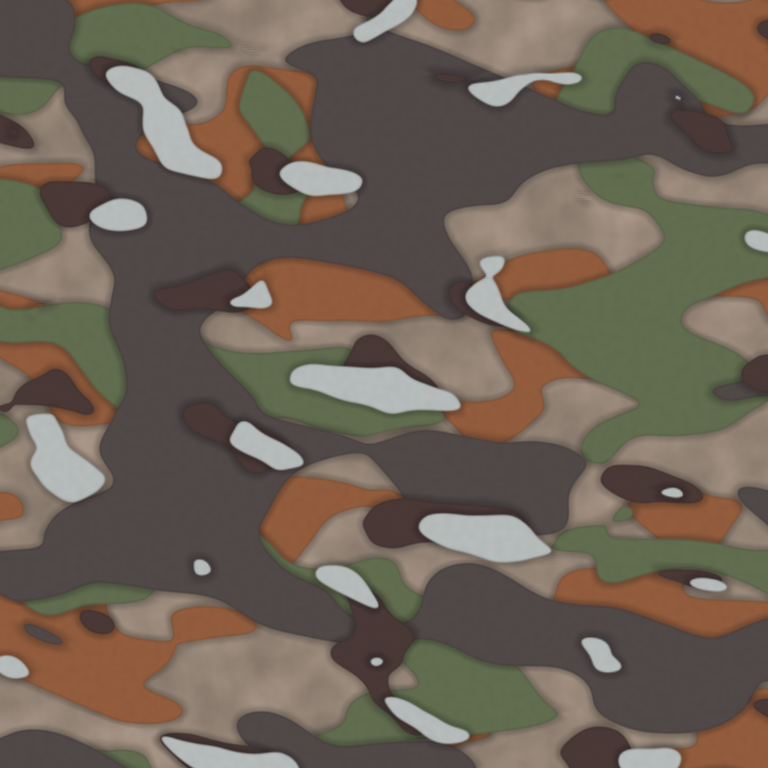
A Shadertoy shader for this pattern:

```glsl
// Woodland camouflage: layered, horizontally stretched blobs on mottled tan cloth.

const vec3 TAN      = vec3(0.585, 0.522, 0.468);
const vec3 RUST     = vec3(0.570, 0.360, 0.238);
const vec3 GREEN    = vec3(0.380, 0.425, 0.310);
const vec3 CHARCOAL = vec3(0.315, 0.280, 0.280);
const vec3 BROWN    = vec3(0.285, 0.220, 0.212);
const vec3 PALE     = vec3(0.710, 0.730, 0.728);

// Noise cells per canvas height, along x and y
const vec2 RUST_SCALE     = vec2(3.7, 7.6);
const vec2 GREEN_SCALE    = vec2(3.4, 7.2);
const vec2 CHARCOAL_SCALE = vec2(3.3, 6.3);
const vec2 FLECK_SCALE    = vec2(7.0, 11.5);

// Higher level, smaller share of the area
const float RUST_LEVEL     = 0.12;
const float GREEN_LEVEL    = 0.14;
const float CHARCOAL_LEVEL = 0.095;
const float BROWN_LEVEL    = 0.28;
const float PALE_LEVEL     = 0.345;

const float SLANT        = 0.14;   // downward drift to the right
const float WARP         = 0.035;  // bending of the outlines
const float DETAIL       = 0.32;   // weight of the second octave
const float EDGE         = 0.0019; // half width of the soft edge
const float SHADOW_WIDTH = 0.011;
const float SHADOW       = 0.20;
const float RIM_WIDTH    = 0.004;
const float RIM          = 0.10;
const float MOTTLE       = 0.16;
const vec2  FLECK_SHIFT  = vec2(0.035, -0.012);

// Unit gradient for a lattice point
vec2 gradientAt(vec2 cell, uint seed) {
    uvec2 h = uvec2(ivec2(cell)) + seed * uvec2(7919u, 6271u);
    for (int i = 0; i < 3; i++) {
        h = h * 1664525u + 12345u;
        h += (h.yx >> 3u) * 48271u;
        h ^= h >> 16u;
    }
    float angle = 6.28319 * float(h.x & 65535u) / 65536.0;
    return vec2(cos(angle), sin(angle));
}

float gradientNoise(vec2 p, uint seed) {
    vec2 i = floor(p), f = p - i;
    vec2 w = f * f * f * (f * (f * 6.0 - 15.0) + 10.0);
    vec2 o = vec2(0.0, 1.0);
    float a = dot(gradientAt(i, seed), f);
    float b = dot(gradientAt(i + o.yx, seed), f - o.yx);
    float c = dot(gradientAt(i + o.xy, seed), f - o.xy);
    float d = dot(gradientAt(i + o.yy, seed), f - o.yy);
    return mix(mix(a, b, w.x), mix(c, d, w.x), w.y);
}

// Large blob field with wavy outlines
float blobs(vec2 p, vec2 scale, uint seed) {
    vec2 bend = vec2(gradientNoise(p * vec2(5.0, 8.0), seed + 1u),
                     gradientNoise(p * vec2(5.0, 8.0), seed + 2u));
    vec2 q = (p + WARP * bend * vec2(2.0, 1.0)) * scale + 0.37 * float(seed);
    return gradientNoise(q, seed) + DETAIL * gradientNoise(q * 2.1, seed + 3u);
}

// Small fleck field
float flecks(vec2 p, uint seed) {
    vec2 q = p * FLECK_SCALE;
    return gradientNoise(q, seed) + 0.16 * gradientNoise(q * 2.3, seed + 1u);
}

// Approximate signed distance in canvas units, positive inside
float toDistance(float field) {
    float slope = length(vec2(dFdx(field), dFdy(field))) * iResolution.y;
    return field / max(slope, 0.8);
}

// Lays one colour over another with a faint shadow and a darker rim
vec3 lay(vec3 under, vec3 colour, float field) {
    float d = toDistance(field);
    float soft = max(EDGE, 0.7 / iResolution.y);
    under *= 1.0 - SHADOW * smoothstep(-SHADOW_WIDTH, 0.0, d);
    colour *= 1.0 - RIM * (1.0 - smoothstep(0.0, RIM_WIDTH, d));
    return mix(under, colour, smoothstep(-soft, soft, d));
}

void mainImage(out vec4 fragColor, in vec2 fragCoord) {
    vec2 uv = fragCoord / iResolution.y;
    vec2 p = uv + vec2(0.0, SLANT * uv.x);

    // Mottled ground
    float cloud = gradientNoise(uv * 13.0, 71u) + 0.6 * gradientNoise(uv * 31.0, 72u);
    vec3 colour = TAN * (1.0 + MOTTLE * cloud);

    // Large patches
    colour = lay(colour, RUST, blobs(p, RUST_SCALE, 11u) - RUST_LEVEL);
    colour = lay(colour, GREEN, blobs(p, GREEN_SCALE, 23u) - GREEN_LEVEL);
    colour = lay(colour, CHARCOAL, blobs(p, CHARCOAL_SCALE, 37u) - CHARCOAL_LEVEL);

    // Dark flecks lean on the pale ones
    float dark = 0.6 * flecks(p + FLECK_SHIFT, 53u) + 0.6 * flecks(p, 61u);
    colour = lay(colour, BROWN, dark - BROWN_LEVEL);
    colour = lay(colour, PALE, flecks(p, 53u) - PALE_LEVEL);

    // Fine cloth grain
    colour *= 1.0 + 0.025 * gradientNoise(uv * 90.0, 83u);
    fragColor = vec4(colour, 1.0);
}
```
